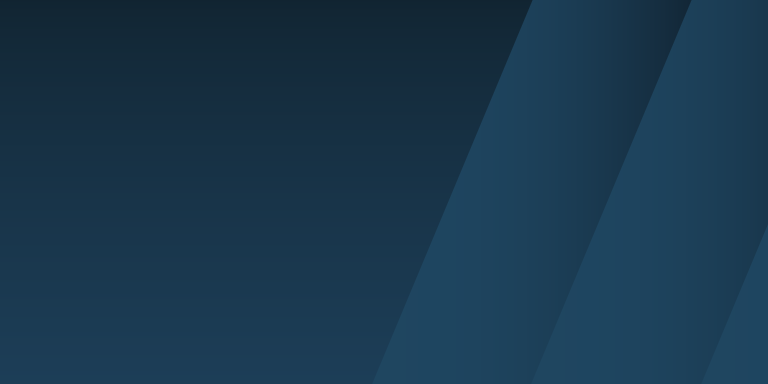
Write a Shadertoy shader that draws this background.

```glsl
// Dark blue backdrop with slanted, overlapping panels on the right.
// A vertical gradient fills the ground; each panel is a half plane
// with a sharp left edge and a horizontal falloff from light to shade.

#define PANEL_COUNT 3
#define FIRST_EDGE 0.969    // x of the first edge at the bottom
#define EDGE_STEP 0.414     // distance between the first two edges
#define STEP_GROWTH 0.029   // widening of each later step
#define EDGE_LEAN 0.418     // shift of an edge from bottom to top
#define PANEL_SPAN 0.833    // width of the light-to-shade falloff
#define SHADE_POWER 2.5
#define GROUND_POWER 0.75

const vec3 GROUND_TOP    = vec3(0.066, 0.141, 0.192);
const vec3 GROUND_BOTTOM = vec3(0.112, 0.243, 0.343);
const vec3 PANEL_LIGHT   = vec3(0.120, 0.273, 0.378);
const vec3 PANEL_SHADE   = vec3(0.071, 0.150, 0.212);

// Position of a panel's left edge along the bottom
float edgeBase(float index) {
    float widening = 0.5 * STEP_GROWTH * index * (index - 1.0);
    return FIRST_EDGE + EDGE_STEP * index + widening;
}

// Signed distance to a leaning edge, positive on its right
float edgeDistance(vec2 p, float base) {
    return (p.x - base - EDGE_LEAN * p.y) / length(vec2(1.0, EDGE_LEAN));
}

vec3 groundColor(float height) {
    float depth = clamp(1.0 - height, 0.0, 1.0);
    return mix(GROUND_TOP, GROUND_BOTTOM, pow(depth, GROUND_POWER));
}

vec3 panelColor(float x, float base) {
    float across = clamp((x - base) / PANEL_SPAN, 0.0, 1.0);
    return mix(PANEL_LIGHT, PANEL_SHADE, pow(across, SHADE_POWER));
}

void mainImage(out vec4 fragColor, in vec2 fragCoord) {
    // Canvas height is one unit
    vec2 p = fragCoord / iResolution.y;
    float pixelSize = 1.0 / iResolution.y;

    vec3 color = groundColor(p.y);

    // Panels, each laid over the one to its left
    for (int i = 0; i < PANEL_COUNT; i++) {
        float base = edgeBase(float(i));
        float coverage = clamp(edgeDistance(p, base) / pixelSize + 0.5, 0.0, 1.0);
        color = mix(color, panelColor(p.x, base), coverage);
    }

    fragColor = vec4(color, 1.0);
}
```
